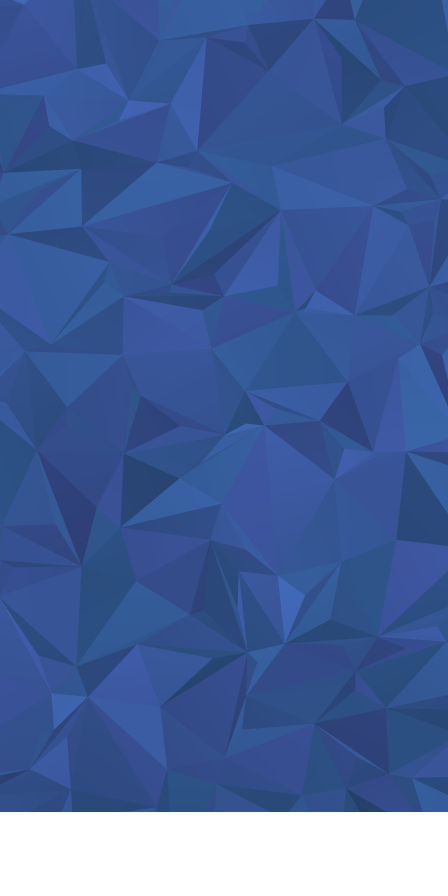
Give the GLSL for this background, as a WebGL 2 fragment shader.

```glsl
#version 300 es
precision highp float;
precision highp int;

uniform vec2 u_resolution;
out vec4 fragColor;

const vec3 DARK_BLUE = vec3(0.168, 0.268, 0.465);
const vec3 LIGHT_BLUE = vec3(0.235, 0.372, 0.652);
const vec3 VIOLET_TINT = vec3(0.018, -0.014, 0.012);
const vec3 BAND_COLOR = vec3(1.0);
const float BAND_HEIGHT = 0.09375;  // share of the canvas height
const float CELLS_ACROSS = 7.0;     // mesh cells per canvas width
const float MESH_ANGLE = 0.55;
const float JITTER = 0.96;          // 1.0 is the limit for a valid mesh
const float SPLIT_CHANCE = 0.36;    // triangles divided into three
const float TONE_SPREAD = 1.2;
const float GLINT_CHANCE = 0.04;
const float GLINT_GAIN = 0.4;
const float FACET_SLOPE = 0.12;     // gradient inside a facet
const float FLOOR_SHADE = 0.24;     // darkening towards the bottom

struct Facet { vec2 a, b, c, cell; int key; };

// Three random values in 0..1 from a cell and a key
vec3 hash3(vec2 cell, int key) {
    uvec3 v = uvec3(ivec3(ivec2(cell), key) + 512);
    v = v * 1664525u + 1013904223u;
    v.x += v.y * v.z; v.y += v.z * v.x; v.z += v.x * v.y;
    v ^= v >> 16u;
    v.x += v.y * v.z; v.y += v.z * v.x; v.z += v.x * v.y;
    return vec3(v >> 8u) / 16777216.0;
}

float cross2(vec2 a, vec2 b) { return a.x * b.y - a.y * b.x; }

vec2 meshVertex(vec2 cell) {
    return cell + JITTER * (hash3(cell, 0).xy - 0.5);
}

// Finds the mesh triangle around p, nearest cells first
Facet findTriangle(vec2 p) {
    Facet f;
    for (int k = 0; k < 9; k++) {
        f.cell = floor(p) + mod(vec2(k % 3, k / 3) + 1.0, 3.0) - 1.0;
        f.a = meshVertex(f.cell);
        f.b = meshVertex(f.cell + vec2(1, 0));
        f.c = meshVertex(f.cell + vec2(1, 1));
        vec2 d = meshVertex(f.cell + vec2(0, 1));

        // Turn the quad so that the diagonal a-c lies inside it
        bool acFits = min(cross2(f.b - f.a, f.c - f.a), cross2(f.c - f.a, d - f.a)) > 0.0;
        bool bdFits = min(cross2(f.b - f.a, d - f.a), cross2(f.c - f.b, d - f.b)) > 0.0;
        if (!acFits || (bdFits && hash3(f.cell, 1).x < 0.5)) {
            vec2 first = f.a;
            f.a = f.b; f.b = f.c; f.c = d; d = first;
        }
        // Keep the half on the side of p
        f.key = 10;
        if (cross2(f.c - f.a, p - f.a) > 0.0) {
            f.b = f.c; f.c = d; f.key = 20;
        }
        float inside = min(cross2(f.b - f.a, p - f.a),
                       min(cross2(f.c - f.b, p - f.b), cross2(f.a - f.c, p - f.c)));
        if (inside >= -1e-5) break;
    }
    return f;
}

// Some triangles are fanned around an inner hub
Facet findFacet(vec2 p) {
    Facet f = findTriangle(p);
    if (hash3(f.cell, f.key).x < SPLIT_CHANCE) {
        vec3 w = 0.12 + hash3(f.cell, f.key + 1);
        vec2 hub = (f.a * w.x + f.b * w.y + f.c * w.z) / (w.x + w.y + w.z);
        bool pastA = cross2(f.a - hub, p - hub) > 0.0;
        bool pastB = cross2(f.b - hub, p - hub) > 0.0;
        bool pastC = cross2(f.c - hub, p - hub) > 0.0;
        if (pastA && !pastB) { f.c = hub; f.key += 2; }
        else if (pastB && !pastC) { f.a = hub; f.key += 3; }
        else { f.b = hub; f.key += 4; }
    }
    return f;
}

vec3 facetColor(Facet f, vec2 p) {
    vec2 center = (f.a + f.b + f.c) / 3.0;
    vec3 r = hash3(f.cell, f.key + 40);
    vec3 s = hash3(f.cell, f.key + 80);
    float tone = 0.53 + TONE_SPREAD * (0.5 * (r.x + r.y) - 0.5);
    tone += 0.06 * (sin(center.x * 0.9 + 1.0) + sin(center.y * 0.7 + center.x * 0.4));
    tone += GLINT_GAIN * step(s.x, GLINT_CHANCE);
    tone += FACET_SLOPE * dot(p - center, s.yz * 2.0 - 1.0);
    return mix(DARK_BLUE, LIGHT_BLUE, tone) + VIOLET_TINT * (2.0 * r.z - 1.0);
}

// xy: outward normal of the edge a-b, z: distance from p to it
vec3 edgeOf(vec2 p, vec2 a, vec2 b) {
    vec2 along = (b - a) / max(length(b - a), 1e-4);
    return vec3(along.y, -along.x, cross2(along, p - a));
}

// Blends with the facet across the nearest edge when it is close
vec3 facetMesh(vec2 p, float pixel) {
    vec3 color = vec3(0.0);
    float weight = 1.0;
    for (int pass = 0; pass < 2; pass++) {
        Facet f = findFacet(p);
        color = mix(color, facetColor(f, p), weight);
        vec3 edge = edgeOf(p, f.a, f.b), e2 = edgeOf(p, f.b, f.c), e3 = edgeOf(p, f.c, f.a);
        if (e2.z < edge.z) edge = e2;
        if (e3.z < edge.z) edge = e3;
        weight = clamp(0.5 - edge.z / pixel, 0.0, 0.5);
        if (weight <= 0.0) break;
        p += edge.xy * (edge.z + 0.3 * pixel);
    }
    return color;
}

void main() {
    vec2 uv = gl_FragCoord.xy / u_resolution;
    float band = clamp(0.5 + (BAND_HEIGHT - uv.y) * u_resolution.y, 0.0, 1.0);
    vec3 color = BAND_COLOR;
    if (band < 1.0) {
        float pixel = CELLS_ACROSS / u_resolution.x;
        float ca = cos(MESH_ANGLE), sa = sin(MESH_ANGLE);
        vec3 mesh = facetMesh(mat2(ca, sa, -sa, ca) * gl_FragCoord.xy * pixel, pixel);
        float shade = FLOOR_SHADE * (1.0 - smoothstep(BAND_HEIGHT, 0.42, uv.y));
        color = mix(mesh - shade * (LIGHT_BLUE - DARK_BLUE), BAND_COLOR, band);
    }
    fragColor = vec4(color, 1.0);
}
```
